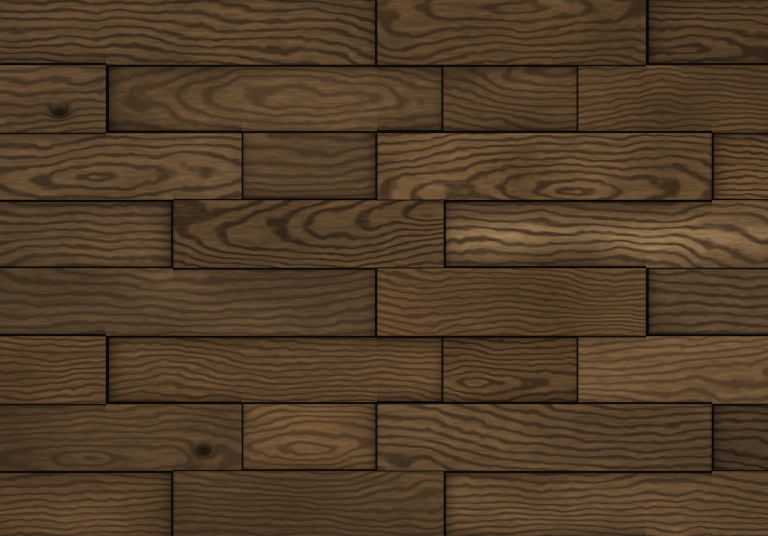
Reproduce this texture procedurally as a WebGL 2 fragment shader.

```glsl
#version 300 es
precision highp float;
// Dark oak wall cladding: staggered boards at uneven depths, with ring grain and shadowed joints.
uniform vec2 u_resolution;
out vec4 outColor;

// Four courses repeat down the wall; lengths are in course heights.
const vec3 JOINTS[4] = vec3[4](vec3(5.56, 9.54, 20.0), vec3(1.57, 6.54, 8.53),
                               vec3(3.57, 5.57, 10.5), vec3(2.56, 6.55, 20.0));
const vec4 DEPTHS[4] = vec4[4](vec4(0.55, 0.9, 0.25, 0.0), vec4(0.95, 0.1, 0.4, 0.6),
                               vec4(0.6, 0.35, 0.85, 0.2), vec4(0.25, 0.85, 0.4, 0.0));

float hash(vec2 p) {
  return fract(sin(dot(p, vec2(127.1, 311.7))) * 43758.55);
}

float noise(vec2 p) {
  vec2 i = floor(p), f = fract(p);
  f = f * f * (3.0 - 2.0 * f);
  return mix(mix(hash(i), hash(i + vec2(1, 0)), f.x),
             mix(hash(i + vec2(0, 1)), hash(i + vec2(1, 1)), f.x), f.y);
}

// Left end, right end, index in the course, and how far the board stands out.
vec4 boardAt(float x, float row) {
  int course = int(mod(row, 4.0));
  vec3 j = JOINTS[course];
  vec4 h = DEPTHS[course];
  if (x < j.x) return vec4(-1.0, j.x, 0.0, h.x);
  if (x < j.y) return vec4(j.x, j.y, 1.0, h.y);
  if (x < j.z) return vec4(j.y, j.z, 2.0, h.z);
  return vec4(j.z, 20.0, 3.0, h.w);
}

// Light left at distance d from an edge whose neighbour stands out by rise.
float edgeLight(float d, float rise, float px) {
  float up = max(rise, 0.0);
  float width = 0.008 + 0.028 * up;
  float seam = 1.0 - smoothstep(width, width + px, d);
  float shade = 0.55 * smoothstep(0.0, 0.5, rise) * exp(-d / (0.03 + 0.11 * up));
  return (1.0 - mix(0.3, 0.88, smoothstep(-0.2, 0.3, rise)) * seam) * (1.0 - shade);
}

vec3 oak(vec2 q, float v, vec4 board, float row) {
  vec2 id = vec2(board.z, row);
  vec4 seed = vec4(hash(id + 0.13), hash(id + 2.71), hash(id + 5.37), hash(id + 9.19));
  vec2 g = vec2(q.x, v) + seed.xy * vec2(37.0, 19.0);

  // A small knot in the first board of every fifth course
  float hasKnot = float(board.z == 0.0 && mod(row, 5.0) == 1.0);
  vec2 toKnot = vec2(q.x - 0.46 - 0.424 * row, (v - 0.7) * 1.5);
  float knot = hasKnot * exp(-dot(toKnot, toKnot) * 45.0);

  // Long growth rings around a heart inside or outside the board
  vec2 heart = vec2(mix(max(board.x, 0.0), min(board.y, 11.3), seed.x), mix(-1.2, 2.2, seed.y));
  float wobble = 0.32 * noise(g * vec2(0.7, 1.5)) + 0.09 * noise(g * vec2(2.5, 4.0))
               + 0.03 * noise(g * vec2(9.0, 12.0));
  float ring = length(vec2((q.x - heart.x) * 0.17, v - heart.y)) + wobble + 0.25 * knot;
  float lines = 0.5 + 0.5 * sin(6.2832 * mix(6.5, 11.0, seed.z) * ring);

  // Fine fibres break the rings into dark pores
  float fibre = 0.55 * noise(g * vec2(3.0, 22.0)) + 0.45 * noise(g * vec2(10.0, 42.0));
  float grain = smoothstep(0.45, 1.0, lines * 0.62 + fibre * 0.5);
  vec3 color = mix(vec3(0.365, 0.283, 0.194), vec3(0.155, 0.113, 0.078),
                   grain * mix(0.45, 0.9, seed.w));

  // Pale sapwood streak
  float sap = float(row == 3.0 && board.z == 2.0);
  float streak = exp(-pow((v - 0.38 - 0.25 * noise(g * vec2(0.6, 1.0))) * 4.0, 2.0));
  color += sap * streak * (1.0 - grain) * vec3(0.13, 0.115, 0.085);

  // Uneven stain, tone per board, knot
  color *= 0.82 + 0.36 * fibre;
  color *= 0.88 + 0.24 * noise(g * vec2(0.9, 1.4));
  color *= mix(0.86, 1.12, hash(id + 7.7));
  color = mix(color, color * vec3(1.03, 0.98, 0.9), seed.z);
  return mix(color, vec3(0.07, 0.045, 0.03), min(knot * 0.9, 0.8));
}

void main() {
  vec2 uv = gl_FragCoord.xy / u_resolution;
  float px = 7.91 / u_resolution.y;
  vec2 q = vec2(gl_FragCoord.x * px, (1.0 - uv.y) * 7.91 + 0.044);
  float row = floor(q.y), v = fract(q.y);
  vec4 board = boardAt(q.x, row);
  vec3 color = oak(q, v, board, row);

  // Faint bevel on the upper edge of proud boards
  color *= 1.0 + 0.15 * board.w * exp(-v * 35.0);

  // Seams and shadows from the four neighbours
  float light = edgeLight(v, boardAt(q.x, row - 1.0).w - board.w, px);
  light *= edgeLight(1.0 - v, boardAt(q.x, row + 1.0).w - board.w, px);
  light *= edgeLight(q.x - board.x, boardAt(board.x - 0.01, row).w - board.w, px);
  light *= edgeLight(board.y - q.x, boardAt(board.y + 0.01, row).w - board.w, px);
  color = mix(vec3(0.03, 0.02, 0.015), color, light);

  // Soft falloff towards the corners
  vec2 c = uv - 0.5;
  outColor = vec4(color * (1.06 - 0.3 * dot(c, c)), 1.0);
}
```
